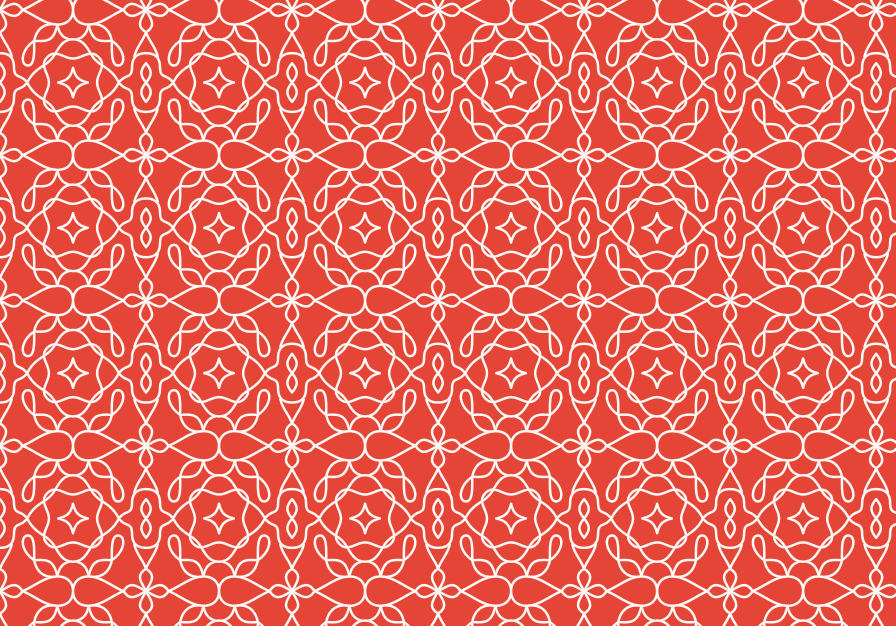
A Shadertoy shader for this pattern:

```glsl
#define TILES_PER_HEIGHT vec2(4.287, 4.308)
#define TILE_SHIFT vec2(0.5, 0.74)
#define HALF_TILE 94.0
#define HALF_LINE 1.6
#define CURVE_STEPS 10
#define GROUND vec3(0.895, 0.272, 0.212)
#define LINE_COLOR vec3(1.0, 0.975, 0.965)

float segmentDistance(vec2 p, vec2 a, vec2 b) {
    vec2 pa = p - a, ba = b - a;
    return length(pa - ba * clamp(dot(pa, ba) / dot(ba, ba), 0.0, 1.0));
}

// Distance to a cubic Bezier curve, walked as short segments
float curve(vec2 p, vec2 a, vec2 b, vec2 c, vec2 d) {
    float nearest = 1e3;
    vec2 previous = a;
    for (int i = 1; i <= CURVE_STEPS; i++) {
        float t = float(i) / float(CURVE_STEPS), s = 1.0 - t;
        vec2 next = s * s * (s * a + 3.0 * t * b) + t * t * (3.0 * s * c + t * d);
        nearest = min(nearest, segmentDistance(p, previous, next));
        previous = next;
    }
    return nearest;
}

// Mirror across the diagonal
vec2 foldDiagonal(vec2 p) {
    return vec2(max(p.x, p.y), min(p.x, p.y));
}

// Central star and the two interlaced wavy rings
float medallion(vec2 p) {
    vec2 q = foldDiagonal(p);
    float d = curve(p, vec2(0, 19), vec2(3, 7), vec2(7, 3), vec2(19, 0));
    d = min(d, curve(q, vec2(31, 0), vec2(31, 12), vec2(44, 22), vec2(33, 33)));
    d = min(d, curve(p, vec2(0, 56), vec2(17, 56), vec2(20, 38), vec2(29, 29)));
    return min(d, curve(p, vec2(29, 29), vec2(38, 20), vec2(50, 18), vec2(59, 0)));
}

// Drop, leaf and scallop growing from the bulb
float foliage(vec2 p) {
    vec2 stem = vec2(50, 54), base = vec2(20, 75), crown = vec2(58, 22);
    float d = curve(p, stem, vec2(50, 40), vec2(49, 22), crown);
    d = min(d, curve(p, crown, vec2(68, 22), vec2(68, 42), stem));
    d = min(d, curve(p, stem, vec2(33, 53), vec2(25, 53), base));
    d = min(d, curve(p, stem, vec2(47, 70), vec2(36, 78), base));
    return min(d, curve(p, vec2(5, 56), vec2(14, 58), vec2(19, 66), base));
}

// Upright capsule with a chain inside and a point at its end
float capsule(vec2 p) {
    vec2 shoulder = vec2(76, 20);
    float d = curve(p, vec2(59, 0), vec2(68, 12), vec2(76, 4), shoulder);
    d = min(d, curve(p, shoulder, vec2(76, 32), vec2(82, 38), vec2(94, 38)));
    d = min(d, curve(p, vec2(79, 34), vec2(82, 46), vec2(90, 54), vec2(94, 65)));
    return min(d, curve(p, vec2(94, 0), vec2(86, 10), vec2(86, 15), vec2(94, 25)));
}

// Corner flower and the pointed bulb beside it
float flowerBand(vec2 p) {
    vec2 petal = foldDiagonal(HALF_TILE - p);
    vec2 bulb = vec2(p.x, HALF_TILE - p.y);
    float d = curve(petal, vec2(0, 0), vec2(12, 6), vec2(20, 14), vec2(29, 0));
    d = min(d, curve(bulb, vec2(65, 0), vec2(50, 6), vec2(36, 19), vec2(20, 19)));
    return min(d, curve(bulb, vec2(20, 19), vec2(8, 19), vec2(0, 12), vec2(0, 0)));
}

void mainImage(out vec4 fragColor, in vec2 fragCoord) {
    vec2 tile = fragCoord / iResolution.y * TILES_PER_HEIGHT - TILE_SHIFT;
    float pixel = 2.0 * HALF_TILE * TILES_PER_HEIGHT.y / iResolution.y;

    // Every tile is one quarter mirrored both ways
    vec2 p = abs(fract(tile + 0.5) - 0.5) * 2.0 * HALF_TILE;

    float d = min(min(medallion(p), foliage(p)), min(capsule(p), flowerBand(p)));
    float ink = clamp((HALF_LINE - d) / pixel + 0.5, 0.0, 1.0);
    fragColor = vec4(mix(GROUND, LINE_COLOR, ink), 1.0);
}
```
